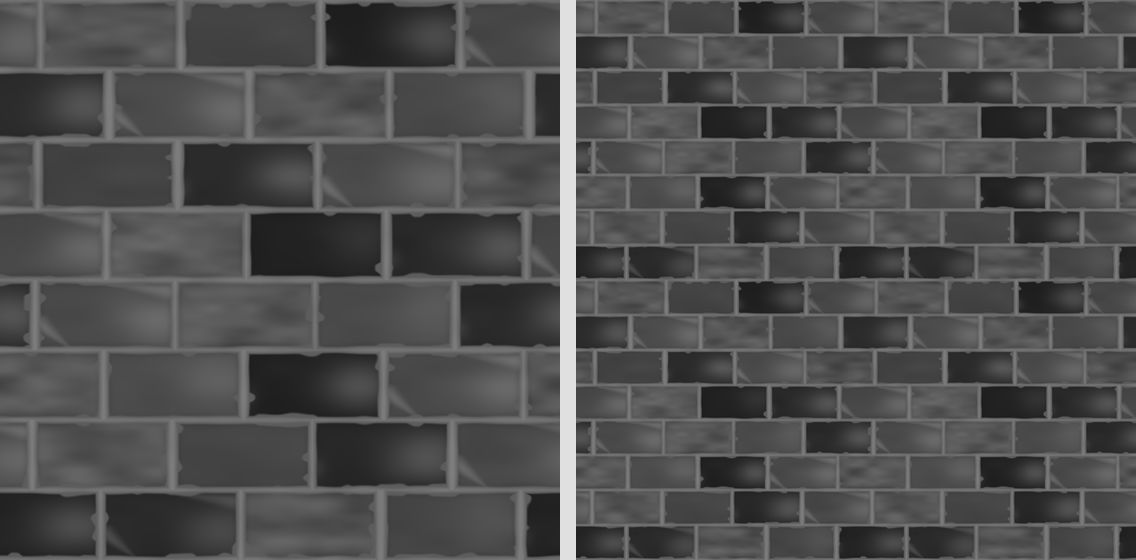
Left, the tile; right, the same tile 2 across and 2 down.
Reproduce this texture procedurally as a Shadertoy shader.

```glsl
// Weathered charcoal brick wall in running bond with soft pale mortar joints.
#define COLUMNS 4.0
#define ROWS 8.0
#define BED_WIDTH 0.0048      // half width of the horizontal joints
#define HEAD_WIDTH 0.0058     // smallest half width of the vertical joints
#define HEAD_VARIATION 0.0045
#define EDGE_SOFTNESS 0.0045
#define CHIP_SIZE 0.010
#define ROW_DRIFT 0.010       // sideways creep per row, in bricks
#define MORTAR_RIM 0.40
#define MORTAR_CORE 0.48
#define GLOW_STRENGTH 0.17

float hash(vec2 p) {
    vec3 q = fract(p.xyx * vec3(0.1031, 0.1030, 0.0973));
    q += dot(q, q.yzx + 33.33);
    return fract((q.x + q.y) * q.z);
}

// Value noise that wraps after "period" cells
float noise(vec2 p, vec2 period) {
    vec2 i = floor(p), f = fract(p);
    f = f * f * (3.0 - 2.0 * f);
    vec2 a = mod(i, period), b = mod(i + 1.0, period);
    return mix(mix(hash(a), hash(vec2(b.x, a.y)), f.x),
               mix(hash(vec2(a.x, b.y)), hash(b), f.x), f.y);
}

float wrapNoise(vec2 uv, vec2 cells) {
    return noise(uv * cells, cells);
}

// Soft elliptical patch
float glow(vec2 p, vec2 center, vec2 radius) {
    vec2 d = (p - center) / radius;
    return exp(-2.0 * dot(d, d));
}

// Scrape that narrows and fades from a to b
float scrape(vec2 p, vec2 a, vec2 b, float width) {
    vec2 ab = b - a;
    float t = clamp(dot(p - a, ab) / dot(ab, ab), 0.0, 1.0);
    float d = length(p - a - t * ab);
    return (1.0 - 0.7 * t) * (1.0 - smoothstep(0.0, width * (1.1 - t), d));
}

float jointWidth(float column, float row) {
    return HEAD_WIDTH + HEAD_VARIATION * hash(vec2(mod(column, COLUMNS) + 17.0, row + 5.0));
}

// Face tone of one brick; p runs from 0 to 1 over the brick
float brickTone(vec2 p, vec2 uv, vec2 id) {
    float kind = mod(id.x + mod(id.y, 3.0), 4.0);
    float r1 = hash(id + 31.0), r2 = hash(id + 57.0);
    float clouds = wrapNoise(uv, vec2(14.0, 32.0));
    float fine = wrapNoise(uv + 0.37, vec2(28.0, 72.0));
    float tone;
    if (kind < 0.5) {           // scraped corners
        tone = mix(0.16, 0.27, step(0.35, r1)) + 0.02 * r2;
        tone += 0.12 * glow(p, vec2(0.88, 0.42), vec2(0.42, 0.5));
        tone += 0.15 * scrape(p, vec2(0.0, 0.42), vec2(0.27, 0.0), 0.12);
        tone += 0.13 * scrape(p, vec2(1.0, 0.84), vec2(0.48, 0.96), 0.17);
    } else if (kind < 1.5) {    // cloudy
        tone = 0.25 + 0.02 * r1 + 0.10 * clouds + 0.04 * fine;
    } else if (kind < 2.5) {    // plain, seldom nearly black
        tone = mix(0.12, 0.25 + 0.04 * r2, step(0.12, r1));
        tone += 0.08 * r2 * glow(p, vec2(0.85, 0.6), vec2(0.45, 0.6));
    } else {                    // dark with a worn side
        tone = 0.125 + 0.065 * r1;
        tone += GLOW_STRENGTH * glow(p, vec2(0.83, 0.48), vec2(0.42, 0.48));
        tone += 0.09 * glow(p, vec2(0.0, 0.3), vec2(0.12, 0.22));
    }
    return tone + 0.025 * (clouds - 0.5);
}

void mainImage(out vec4 fragColor, in vec2 fragCoord) {
    vec2 uv = fragCoord / iResolution.xy;

    // Brick grid with alternate rows shifted by half a brick
    float row = floor(uv.y * ROWS);
    float shift = 0.72 - 0.5 * mod(row, 2.0) + ROW_DRIFT * row;
    vec2 grid = vec2(uv.x * COLUMNS - shift, uv.y * ROWS);
    vec2 p = fract(grid);
    vec2 id = vec2(mod(floor(grid.x), COLUMNS), row);

    // Distances to the joint centres and uneven joint widths
    vec2 size = 1.0 / vec2(COLUMNS, ROWS);
    vec2 low = p * size, high = (1.0 - p) * size;
    float bedWobble = 0.003 * (wrapNoise(uv, vec2(20.0, 8.0)) - 0.5);
    float headWobble = 0.003 * (wrapNoise(uv, vec2(8.0, 32.0)) - 0.5);
    float headLeft = jointWidth(id.x, row), headRight = jointWidth(id.x + 1.0, row);
    float head = min(low.x - headLeft, high.x - headRight) + headWobble;
    float bed = min(low.y, high.y) - BED_WIDTH + bedWobble;
    float edge = min(head, bed);

    // Faint chips spreading from the joints onto the faces
    float headChip = smoothstep(0.60, 0.95, wrapNoise(uv + 0.21, vec2(16.0, 56.0)));
    float bedChip = smoothstep(0.60, 0.95, wrapNoise(uv + 0.63, vec2(32.0, 16.0)));
    float chipped = min(head - CHIP_SIZE * headChip, bed - 0.6 * CHIP_SIZE * bedChip);

    // Faces darken slightly at the rim
    float tone = brickTone(p, uv, id);
    tone *= 0.93 + 0.07 * smoothstep(0.0, 0.012, edge);
    float soft = max(EDGE_SOFTNESS, 1.5 / iResolution.y);
    tone = mix(max(tone, 0.36), tone, smoothstep(-0.001, soft, chipped));

    // Rounded mortar, brightest along the middle of the joint
    float core = max(smoothstep(0.0, -0.008, head), 0.6 * smoothstep(0.0, -0.005, bed));
    float mortar = mix(MORTAR_RIM, MORTAR_CORE, core);
    mortar += 0.03 * (wrapNoise(uv, vec2(24.0)) - 0.5);
    tone = mix(mortar, tone, smoothstep(-0.5 * soft, 0.5 * soft, edge));

    fragColor = vec4(vec3(tone), 1.0);
}
```
